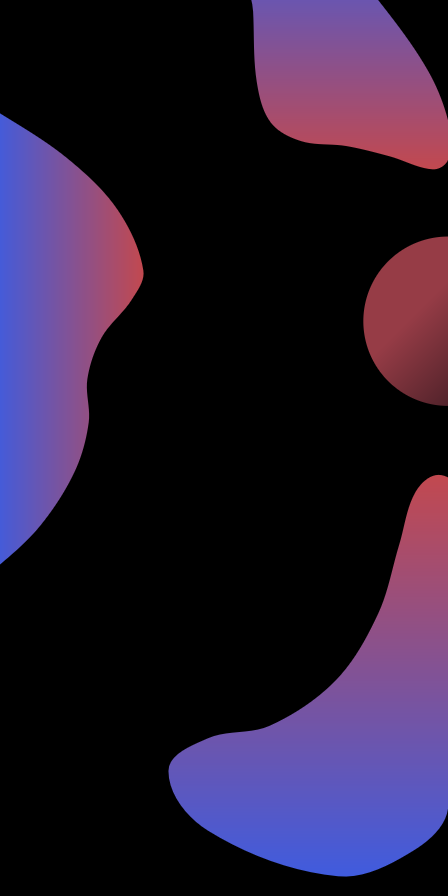
This background is drawn by a Shadertoy shader. Its source:

```glsl
// Smooth gradient blobs and a shaded disc floating on a black background.

const int KNOTS = 13;
const int STEPS = 10;
const vec3 BLUE = vec3(0.25, 0.36, 0.87);
const vec3 RED = vec3(0.76, 0.285, 0.31);
const vec3 ROSE = vec3(0.59, 0.235, 0.275);
const vec3 WINE = vec3(0.29, 0.125, 0.155);

// Cubic Hermite curve from a to b; tangents follow the neighbouring knots
vec2 spline(vec2 before, vec2 a, vec2 b, vec2 after, float t) {
    float chord = length(b - a);
    vec2 startTangent = normalize(b - before) * chord;
    vec2 endTangent = normalize(after - a) * chord;
    float s = 1.0 - t;
    return a * (1.0 + 2.0 * t) * s * s + startTangent * t * s * s
         + b * t * t * (3.0 - 2.0 * t) - endTangent * t * t * s;
}

// Signed distance to the closed smooth outline through the knots
float blobDistance(vec2 p, vec2 knots[KNOTS]) {
    float nearest = 1e6;
    float side = 1.0;
    vec2 a = knots[0];
    for (int i = 0; i < KNOTS; i++) {
        vec2 k0 = knots[(i + KNOTS - 1) % KNOTS];
        vec2 k1 = knots[i];
        vec2 k2 = knots[(i + 1) % KNOTS];
        vec2 k3 = knots[(i + 2) % KNOTS];
        for (int j = 1; j <= STEPS; j++) {
            vec2 b = spline(k0, k1, k2, k3, float(j) / float(STEPS));
            vec2 edge = b - a;
            vec2 toPoint = p - a;
            float along = clamp(dot(toPoint, edge) / dot(edge, edge), 0.0, 1.0);
            vec2 gap = toPoint - edge * along;
            nearest = min(nearest, dot(gap, gap));
            // Each crossing of a horizontal ray flips inside and outside
            if ((a.y > p.y) != (b.y > p.y)
                && p.x < a.x + edge.x * toPoint.y / edge.y) side = -side;
            a = b;
        }
    }
    return side * sqrt(nearest);
}

// Linear blend between two colours over a coordinate range
vec3 gradient(vec3 first, vec3 last, float start, float end, float x) {
    return mix(first, last, clamp((x - start) / (end - start), 0.0, 1.0));
}

// Antialiased fill of a signed distance
vec3 paint(vec3 base, vec3 ink, float dist, float pixel) {
    return mix(base, ink, clamp(0.5 - dist / pixel, 0.0, 1.0));
}

void mainImage(out vec4 fragColor, in vec2 fragCoord) {
    // Canvas spans 1 unit across and 2 units up
    vec2 p = fragCoord / iResolution.xy * vec2(1.0, 2.0);
    float pixel = 2.0 / iResolution.y;
    vec3 color = vec3(0.0);

    // Left blob
    vec2 leftKnots[KNOTS] = vec2[KNOTS](
        vec2(-0.156, 1.836), vec2(0.0, 1.747), vec2(0.151, 1.646),
        vec2(0.263, 1.531), vec2(0.320, 1.396), vec2(0.294, 1.331),
        vec2(0.227, 1.247), vec2(0.195, 1.154), vec2(0.198, 1.057),
        vec2(0.167, 0.948), vec2(0.091, 0.828), vec2(0.0, 0.740),
        vec2(-0.156, 0.620));
    vec3 leftInk = gradient(BLUE, RED, -0.013, 0.32, p.x);
    color = paint(color, leftInk, blobDistance(p, leftKnots), pixel);

    // Upper blob
    vec2 upperKnots[KNOTS] = vec2[KNOTS](
        vec2(0.557, 2.130), vec2(0.565, 1.974), vec2(0.573, 1.818),
        vec2(0.604, 1.727), vec2(0.672, 1.685), vec2(0.773, 1.674),
        vec2(0.870, 1.651), vec2(0.966, 1.622), vec2(1.0, 1.643),
        vec2(1.003, 1.719), vec2(0.956, 1.841), vec2(0.844, 2.0),
        vec2(0.729, 2.130));
    vec3 upperInk = gradient(RED, BLUE, 1.622, 2.185, p.y);
    color = paint(color, upperInk, blobDistance(p, upperKnots), pixel);

    // Lower blob
    vec2 lowerKnots[KNOTS] = vec2[KNOTS](
        vec2(0.979, 0.940), vec2(0.927, 0.901), vec2(0.891, 0.784),
        vec2(0.844, 0.630), vec2(0.750, 0.482), vec2(0.602, 0.380),
        vec2(0.464, 0.352), vec2(0.376, 0.279), vec2(0.464, 0.146),
        vec2(0.755, 0.044), vec2(0.924, 0.102), vec2(1.0, 0.195),
        vec2(1.026, 0.901));
    vec3 lowerInk = gradient(BLUE, RED, 0.044, 0.94, p.y);
    color = paint(color, lowerInk, blobDistance(p, lowerKnots), pixel);

    // Disc on the right edge, darkening toward its lower right
    vec2 fromDisc = p - vec2(1.0, 1.283);
    float slant = dot(fromDisc, normalize(vec2(1.0, -1.0)));
    vec3 discInk = gradient(ROSE, WINE, -0.065, 0.156, slant);
    color = paint(color, discInk, length(fromDisc) - 0.189, pixel);

    fragColor = vec4(color, 1.0);
}
```
